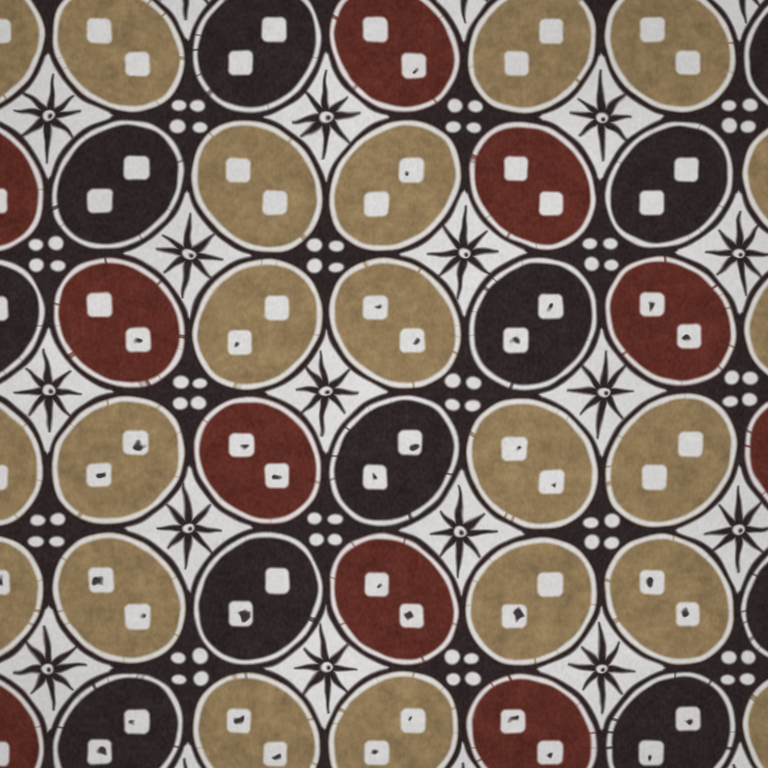
Write a WebGL 1 fragment shader that draws this pattern.

```glsl
precision highp float;
uniform vec2 u_resolution;

vec2 hash2(vec2 p) {
  p = vec2(dot(p, vec2(127.1, 311.7)), dot(p, vec2(269.5, 183.3)));
  return fract(sin(p) * 43758.545);
}

// Gradient noise, roughly -0.7 to 0.7
float corner(vec2 cell, vec2 f, vec2 o) {
  return dot(hash2(cell + o) * 2.0 - 1.0, f - o);
}

float noise(vec2 p) {
  vec2 i = floor(p), f = fract(p);
  vec2 u = f * f * f * (f * (f * 6.0 - 15.0) + 10.0);
  return mix(mix(corner(i, f, vec2(0, 0)), corner(i, f, vec2(1, 0)), u.x),
             mix(corner(i, f, vec2(0, 1)), corner(i, f, vec2(1, 1)), u.x), u.y);
}

vec2 noise2(vec2 p) {
  return vec2(noise(p), noise(p + 31.7));
}

// Soft coverage of a signed distance, in cell units
float cover(float d) {
  float soft = max(0.015, 5.565 / u_resolution.y);
  return 1.0 - smoothstep(-soft, soft, d);
}

float ellipse(vec2 p, vec2 radii) {
  float k = length(p / radii);
  return k * (k - 1.0) / max(length(p / (radii * radii)), 0.001);
}

float roundBox(vec2 p, float halfSize, float radius) {
  vec2 q = abs(p) - halfSize + radius;
  return length(max(q, 0.0)) + min(max(q.x, q.y), 0.0) - radius;
}

// Eight tapered, uneven spikes with the vertical pair longest
float spikes(vec2 p, vec2 id) {
  float d = 1.0;
  for (int i = 0; i < 8; i++) {
    float n = float(i);
    vec2 h = hash2(id + n * 3.7);
    float a = n * 0.7854 + (h.x - 0.5) * 0.3;
    vec2 dir = vec2(cos(a), sin(a));
    float reach = 0.17 + 0.05 * h.y + 0.04 * abs(dir.x) + 0.12 * pow(abs(dir.y), 8.0);
    float t = clamp(dot(p, dir) / reach, 0.0, 1.0);
    d = min(d, length(p - dir * reach * t) - mix(0.036, 0.006, t));
  }
  return d;
}

// Four small dots, each unevenly printed
float fourDots(vec2 p, vec2 id) {
  vec2 side = sign(p);
  vec2 h = hash2(id * 2.3 + side);
  return ellipse(p - side * vec2(0.073, 0.078) - (h - 0.5) * 0.02,
                 vec2(0.054, 0.036 + 0.02 * h.y));
}

void main() {
  vec2 p = gl_FragCoord.xy / u_resolution.y;
  vec2 q = p * 5.565 - vec2(0.855, 0.225);
  q += 0.045 * noise2(q * 0.6 + 4.0) + 0.014 * noise2(q * 5.0);

  vec3 dark = vec3(0.18, 0.145, 0.15);
  vec3 white = vec3(0.83, 0.825, 0.82);
  vec3 color = dark;

  // Oval geometry: the long axis alternates between the two diagonals
  vec2 cell = floor(q + 0.5);
  vec2 d = q - cell;
  float even = 1.0 - mod(cell.x + cell.y, 2.0);
  vec2 m = vec2(d.x * (even * 2.0 - 1.0), d.y);
  vec2 axes = vec2(m.x + m.y, m.y - m.x) * 0.7071;
  float oval = ellipse(axes, vec2(0.51, 0.427) + (hash2(cell) - 0.5) * 0.018);

  // Junctions: star diamonds and dot clusters in a checkerboard
  vec2 joint = floor(q);
  vec2 f = q - joint - 0.5;
  if (mod(joint.x + joint.y, 2.0) > 0.5) {
    float diamond = (abs(f.x) + abs(f.y) - 0.455) * 0.7071;
    float rim = 0.036 + 0.02 * noise(q * 4.0 + 9.0);
    color = mix(color, white, cover(max(diamond, rim - oval)));
    vec2 s = f + 0.03 * noise2(q * 7.0);
    float star = max(spikes(s, joint), 0.045 - length(s * vec2(1.0, 1.25)));
    star = min(star, length(s - vec2(0.012, -0.008)) - 0.014);
    color = mix(color, dark, cover(star));
  } else {
    color = mix(color, white, cover(fourDots(f, joint)));
  }

  // Oval fill: tan blocks alternate with pairs of dark and red
  vec2 block = floor((cell + 1.0) * 0.5);
  vec3 fill = vec3(0.55, 0.465, 0.335);
  if (mod(block.x + block.y, 2.0) < 0.5) {
    fill = mix(vec3(0.36, 0.175, 0.145), dark, even);
  }
  fill *= 1.0 + 0.16 * noise(q * 6.0) + 0.12 * noise(q * 17.0);
  color = mix(color, fill, cover(oval));

  // Hand-drawn outline with uneven width and cracks
  vec2 around = d / max(length(d), 0.001);
  float width = 0.018 + 0.008 * noise(around * 3.0 + cell * 7.0);
  float crack = smoothstep(0.25, 0.45, noise(around * 8.0 + cell * 5.0));
  color = mix(color, white, cover(abs(oval + 0.02) - width) * (1.0 - 0.7 * crack));

  // Two rounded squares along the long axis, some flecked with dye
  float side = m.x + m.y < 0.0 ? -1.0 : 1.0;
  vec2 h = hash2(cell * 1.7 + side * 4.3);
  vec2 b = m - side * vec2(0.13, 0.12) - (h - 0.5) * 0.025;
  float square = roundBox(b, 0.089, 0.042);
  color = mix(color, white, cover(square));
  float worn = step(h.x, 0.85 - 0.7 * smoothstep(0.55, 0.75, p.y));
  float fleck = length(b - (h.yx - 0.5) * 0.06 + 0.05 * noise2(q * 14.0)) - 0.012 - 0.022 * h.y;
  color = mix(color, dark, 0.9 * worn * cover(max(fleck, square + 0.02)));

  // Cloth grain, faint stains and dimmer corners
  color += 0.045 * noise(q * vec2(38.0, 30.0)) + 0.025 * noise(q * 11.0 + 5.0);
  color *= 1.0 + 0.07 * noise(q * 0.9 + 20.0);
  color *= 1.03 - 0.22 * dot(p - 0.5, p - 0.5);
  gl_FragColor = vec4(clamp(color, 0.0, 1.0), 1.0);
}
```
